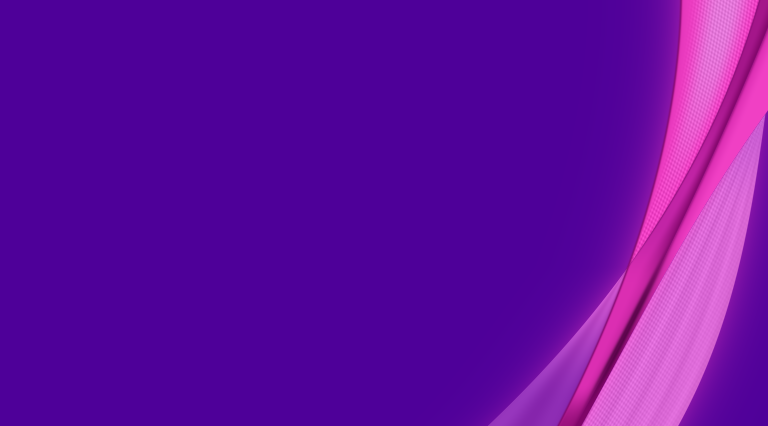
Write a Shadertoy shader that draws this background.

```glsl
// Pink translucent ribbons sweeping up the right side of a glowing violet field.
#define VIOLET vec3(0.305, 0.0, 0.60)
#define GLOW vec3(0.76, 0.16, 0.72)
#define PINK vec3(0.94, 0.25, 0.77)
#define ORCHID vec3(0.86, 0.41, 0.84)
#define MAGENTA vec3(0.86, 0.18, 0.70)
#define PLUM vec3(0.50, 0.02, 0.41)
#define GLOW_WIDTH 0.027
#define MESH_PITCH 0.0055
#define MESH_DEPTH 0.06

// Horizontal position of an edge, as a cubic in height.
float curve(vec4 k, float y) {
    return k.x + y * (k.y + y * (k.z + y * k.w));
}

// Smooth coverage of the span between two edges.
float span(float x, float left, float right, float soft) {
    return smoothstep(-soft, soft, x - left) * smoothstep(-soft, soft, right - x);
}

// Soft line of the given width around an edge.
float line(float d, float width) {
    return exp(-d * d / (width * width));
}

// Fine woven threads running along and across a ribbon.
float mesh(vec2 p) {
    vec2 phase = 6.28318 * p / MESH_PITCH;
    return sin(phase.x + phase.y * 0.45) * sin(phase.y * 0.6 - phase.x * 0.35);
}

void mainImage(out vec4 fragColor, in vec2 fragCoord) {
    vec2 uv = fragCoord / iResolution.xy;
    float x = uv.x, y = uv.y;
    float soft = 0.8 / iResolution.x;

    // Edges, from left to right at the bottom
    float veilLeft = curve(vec4(0.635, 0.586, -0.272, 0.040), y);
    float ribbon = curve(vec4(0.727, 0.2845, -0.101, -0.0236), y);
    float crease = curve(vec4(0.749, 0.31, -0.045, 0.0), y);
    float sheet = curve(vec4(0.757, 0.31, -0.05, 0.10), y);
    float sheetRight = curve(vec4(0.883, 0.305, -0.30, 0.13), y);
    float foldLeft = max(veilLeft, ribbon);
    float outerLeft = min(veilLeft, ribbon);
    float weave = mesh(vec2(x - ribbon, y * iResolution.y / iResolution.x));

    // Violet field with a halo outside both outer edges
    float leftGlow = 0.55 * exp(-max(outerLeft - x, 0.0) / GLOW_WIDTH);
    leftGlow *= mix(0.5, 1.0, smoothstep(0.0, 0.35, y));
    float rightGlow = 0.48 * exp(-max(x - sheetRight, 0.0) / GLOW_WIDTH);
    vec3 color = mix(VIOLET, GLOW, x < crease ? leftGlow : rightGlow);

    // Lower left veil, brighter towards its tip, with faint pleats
    float across = (x - veilLeft) / max(ribbon - veilLeft, 0.002);
    float pleat = 0.5 + 0.5 * sin(across * 9.0 + y * 6.0);
    vec3 veil = mix(vec3(0.55, 0.17, 0.70), vec3(0.80, 0.32, 0.80), smoothstep(0.05, 0.36, y));
    veil += 0.05 * pleat - 0.05 * across;
    color = mix(color, veil, span(x, veilLeft, ribbon, soft));

    // Upper ribbon, paler and woven towards the top middle
    across = clamp((x - ribbon) / max(veilLeft - ribbon, 0.002), 0.0, 1.0);
    float pale = smoothstep(0.1, 0.5, across) * (1.0 - smoothstep(0.65, 1.0, across));
    pale *= smoothstep(0.45, 0.95, y);
    vec3 body = mix(PINK, vec3(0.89, 0.47, 0.85), pale);
    body += MESH_DEPTH * weave * smoothstep(0.05, 0.3, across);
    body = mix(body, MAGENTA, 0.7 * exp(-across * 9.0));
    color = mix(color, body, span(x, ribbon, veilLeft, soft));

    // Bright band to the right of the crease
    vec3 band = mix(MAGENTA, PINK, smoothstep(0.0, 0.02, x - crease));
    band = mix(PLUM, band, smoothstep(0.1, 0.45, y));
    color = mix(color, band, span(x, crease, sheet, soft));

    // Pale right sheet with lengthwise streaks
    across = clamp((x - sheet) / max(sheetRight - sheet, 0.002), 0.0, 1.0);
    float streak = sin(across * 23.0 + y * 5.0) + 0.5 * sin(across * 51.0 - y * 4.0);
    vec3 pane = ORCHID + 0.018 * streak;
    pane += MESH_DEPTH * weave * (1.0 - 0.8 * across);
    pane = mix(pane, vec3(0.72, 0.32, 0.81), 0.5 * smoothstep(0.5, 0.72, y));
    pane = mix(pane, PINK, 0.35 * exp(-across * 10.0));
    color = mix(color, pane, span(x, sheet, sheetRight, soft));

    // Folded strip, shaded towards the crease
    across = clamp((x - foldLeft) / max(crease - foldLeft, 0.002), 0.0, 1.0);
    float upper = smoothstep(0.32, 0.48, y);
    vec3 fold = mix(MAGENTA, vec3(0.76, 0.14, 0.65), upper);
    fold = mix(fold, PLUM, (0.25 + 0.5 * upper) * smoothstep(0.35, 1.0, across));
    fold = mix(fold, PLUM, 0.45 * smoothstep(0.55, 0.85, y));
    color = mix(color, fold, span(x, foldLeft, crease, soft));

    // Dark crease and rim lines
    float depth = smoothstep(0.0, 0.18, y) * (1.0 - smoothstep(0.26, 0.46, y));
    color = mix(color, vec3(0.14, 0.0, 0.12), 0.9 * depth * line(x - crease, 0.0042));
    color = mix(color, PLUM, 0.6 * line(x - crease, 0.003));
    color = mix(color, PLUM, 0.7 * line(x - ribbon, 0.0016));
    color = mix(color, PLUM, 0.5 * upper * line(x - veilLeft, 0.0014));
    color = mix(color, PLUM, 0.7 * (1.0 - smoothstep(0.0, 0.1, y)) * span(x, ribbon, sheet, 0.004));

    fragColor = vec4(clamp(color, 0.0, 1.0), 1.0);
}
```
